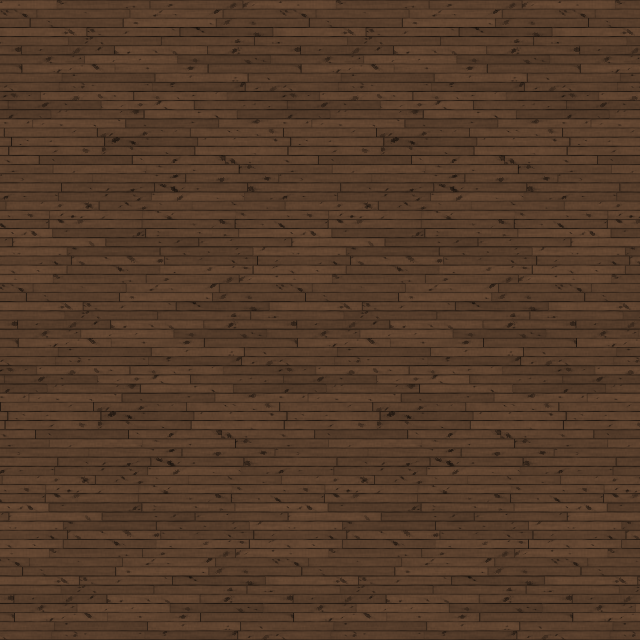
Give the GLSL for this texture, as a Shadertoy shader.

```glsl
// Dark brown wooden floor of narrow knotty boards laid in staggered rows.

const float ROWS = 70.0;            // rows of boards up the canvas
const float TILE_ROWS = 30.0;       // rows before the layout repeats
const float TILES_ACROSS = 2.2925;  // layout repeats across the canvas
const float BOARDS = 3.0;           // boards per row in one repeat
const float TILE_SHIFT = 0.0134;    // sideways drift of each repeat upwards
const float BOARD_LENGTH = ROWS / (TILES_ACROSS * BOARDS); // in row heights
const float SEAM_WIDTH = 0.10;      // in row heights
const float JOINT_WIDTH = 0.10;
const float SEAM_SHADE = 0.52;
const float TONE_DARK = 0.322;
const float TONE_LIGHT = 0.388;
const float GRAIN_AMOUNT = 0.16;
const float SAW_AMOUNT = 0.07;
const float KNOT_SHADE = 0.66;
const float KNOT_CHANCE = 0.62;
const int KNOTS = 5;                // most knots on one board
const vec3 WOOD_HUE = vec3(1.0, 0.71, 0.50);

float hash(vec2 p) {
    vec3 q = fract(p.xyx * 0.1031);
    q += dot(q, q.yzx + 33.33);
    return fract((q.x + q.y) * q.z);
}

float noise(vec2 p) {
    vec2 cell = floor(p), f = fract(p);
    f = f * f * (3.0 - 2.0 * f);
    return mix(mix(hash(cell), hash(cell + vec2(1, 0)), f.x),
               mix(hash(cell + vec2(0, 1)), hash(cell + vec2(1, 1)), f.x), f.y);
}

// Coverage of a line of the given width at a distance from its centre.
float line(float dist, float width, float pixel) {
    return clamp((0.5 * width - dist) / pixel + 0.5, 0.0, 1.0)
         * min(1.0, width / pixel);
}

// Darkness of the knots scattered over one board.
float knots(vec2 p, float seed, float pixel) {
    float dark = 0.0;
    for (int i = 0; i < KNOTS; i++) {
        vec2 key = vec2(seed, float(i) * 7.0 + 3.0);
        if (hash(key + 67.3) > KNOT_CHANCE) continue;
        vec2 centre = vec2(hash(key) * BOARD_LENGTH,
                           mix(0.15, 0.85, hash(key + 11.3)));
        float size = hash(key + 23.7);
        float radius = mix(0.06, 0.25, size * size * size);
        float tilt = 1.2 * (hash(key + 37.1) - 0.5);
        vec2 d = p - centre;
        d = vec2(d.x * 0.65, d.y - d.x * tilt);
        float ragged = noise(p * 7.0 + seed) - 0.5;
        float dist = length(d) + radius * 1.1 * ragged;
        float soft = 0.6 * pixel;
        float core = 1.0 - smoothstep(radius - soft, radius + soft, dist);
        // Wisp of dark grain trailing from the knot
        vec2 w = d / (radius * vec2(2.6, 0.8));
        float wisp = exp(-dot(w, w)) * (0.6 + ragged);
        float strength = mix(0.5, 1.0, hash(key + 51.9));
        dark = max(dark, strength * max(core * (0.85 + 0.5 * ragged), 0.5 * wisp));
    }
    return min(dark, 1.0);
}

void mainImage(out vec4 fragColor, in vec2 fragCoord) {
    vec2 uv = fragCoord / iResolution.y;
    float pixel = ROWS / iResolution.y;

    // Row and board holding this point
    float y = uv.y * ROWS;
    float row = mod(floor(y), TILE_ROWS);
    float drift = TILE_SHIFT * floor(y / TILE_ROWS);
    float x = (uv.x * TILES_ACROSS - drift) * BOARDS + BOARDS * hash(vec2(row, 5.7));
    float board = mod(floor(x), BOARDS);
    vec2 p = vec2(fract(x) * BOARD_LENGTH, fract(y));
    float seed = row * BOARDS + board + 1.0;

    // Board tone, long grain and fine saw marks
    float tone = mix(TONE_DARK, TONE_LIGHT, hash(vec2(seed, 71.3)));
    vec2 offset = vec2(seed * 17.0, seed * 9.0);
    float grain = 0.6 * noise(p * vec2(0.45, 3.5) + offset)
                + 0.4 * noise(p * vec2(1.3, 8.0) + offset + 40.0);
    float saw = noise(p * vec2(6.0, 4.0) + offset + 80.0);
    tone *= 1.0 + GRAIN_AMOUNT * (grain - 0.5) + SAW_AMOUNT * (saw - 0.5);

    // Soft shade towards the edges and ends
    float edge = min(p.y, 1.0 - p.y);
    float end = min(p.x, BOARD_LENGTH - p.x);
    tone *= 1.0 - 0.08 * exp(-edge * 9.0) - 0.05 * exp(-end * 2.0);

    tone *= 1.0 - KNOT_SHADE * knots(p, seed, pixel);

    // Gaps between rows and butt joints, unevenly worn and broken in places
    float seamRow = mod(floor(y + 0.5), TILE_ROWS);
    float joint = mod(floor(x + 0.5), BOARDS);
    float wear = mix(0.6, 1.3, hash(vec2(seamRow, 29.3)))
               * mix(0.6, 1.25, noise(vec2(p.x * 1.2, 0.0) + offset));
    float jointWear = mix(0.1, 1.4, hash(vec2(row * BOARDS + joint, 93.1)));
    float gap = max(wear * line(edge, SEAM_WIDTH, pixel),
                    jointWear * line(end, JOINT_WIDTH, pixel));
    tone *= 1.0 - SEAM_SHADE * min(gap, 1.4);

    fragColor = vec4(tone * WOOD_HUE, 1.0);
}
```
